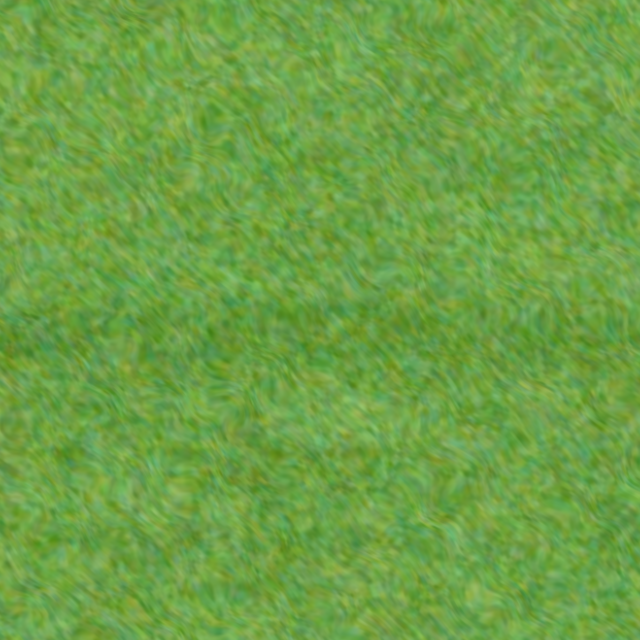
Reproduce this texture procedurally as a three.js fragment shader.

```glsl
varying vec2 vUv;

// Colours: base turf and the directions in which it varies
const vec3 TURF = vec3(0.437, 0.639, 0.285);
const vec3 LIGHT_SHIFT = vec3(0.90, 0.78, 0.80);
const vec3 WARM_SHIFT = vec3(0.30, -0.02, -1.00);
const vec3 DRY_SHIFT = vec3(1.00, -0.30, 0.10);

// Grain sizes in cells per canvas, and strengths
const vec2 BLADE_CELLS = vec2(125.0, 58.0);
const vec2 FINE_CELLS = vec2(210.0, 105.0);
const float TUFT_CELLS = 85.0;
const float BLADE_LIGHT = 0.062;
const float FINE_LIGHT = 0.036;
const float TUFT_LIGHT = 0.048;
const float PATCH_LIGHT = 0.075;
const float WARM_AMOUNT = 0.115;
const float DRY_AMOUNT = 0.065;

// Blade direction and its wander
const float BLADE_ANGLE = 0.76;
const float BLADE_WANDER = 0.012;

// Shaded mowing band
const float BAND_TOP = 0.535;
const float BAND_BOTTOM = 0.36;
const float BAND_DEPTH = 0.046;

float hash(vec2 cell) {
  vec3 p = fract(vec3(cell.xyx) * 0.1031);
  p += dot(p, p.yzx + 33.33);
  return fract((p.x + p.y) * p.z);
}

// Smooth value noise from -1 to 1
float noise(vec2 p) {
  vec2 cell = floor(p);
  vec2 f = fract(p);
  f = f * f * f * (f * (f * 6.0 - 15.0) + 10.0);
  float low = mix(hash(cell), hash(cell + vec2(1.0, 0.0)), f.x);
  float high = mix(hash(cell + vec2(0.0, 1.0)), hash(cell + 1.0), f.x);
  return 2.0 * mix(low, high, f.y) - 1.0;
}

float fbm(vec2 p) {
  float sum = 0.0;
  float gain = 0.5;
  for (int i = 0; i < 4; i++) {
    sum += gain * noise(p);
    p = mat2(1.6, 1.2, -1.2, 1.6) * p + 17.3;
    gain *= 0.62;
  }
  return sum;
}

// Across and along the leaning blades
vec2 bladeSpace(vec2 p) {
  vec2 wander = vec2(noise(p * 19.0 + 40.0), noise(p * 19.0 + 90.0));
  p += BLADE_WANDER * wander;
  float c = cos(BLADE_ANGLE);
  float s = sin(BLADE_ANGLE);
  return vec2(c * p.x + s * p.y, s * p.x - c * p.y) + 2.0;
}

// Crisp upper edge, slow fade below
float shadeBand(vec2 p) {
  float y = p.y + 0.016 * fbm(vec2(p.x * 7.0, p.y * 14.0) + 61.0);
  float upper = 1.0 - smoothstep(BAND_TOP - 0.035, BAND_TOP + 0.012, y);
  return upper * smoothstep(BAND_BOTTOM, BAND_TOP - 0.06, y);
}

void main() {
  vec2 blade = bladeSpace(vUv);
  vec2 tuft = vUv * TUFT_CELLS;

  // Broad patches, flatter and stronger toward the bottom
  float near = 1.0 - smoothstep(0.3, 0.6, vUv.y);
  float patches = fbm(vUv * vec2(6.0, 8.0) + 5.0);
  float clumps = fbm(vUv * vec2(17.0, 25.0) + 31.0);

  // Brightness of blades and tufts
  float light = PATCH_LIGHT * (0.45 * patches + mix(0.4, 0.75, near) * clumps);
  light += BLADE_LIGHT * noise(blade * BLADE_CELLS);
  light += FINE_LIGHT * noise(blade * FINE_CELLS + 71.0);
  light += TUFT_LIGHT * noise(tuft + 13.0);
  light -= BAND_DEPTH * shadeBand(vUv) + 0.008 * near;

  // Yellow to teal and green to straw tints
  float warm = 0.55 * noise(blade * BLADE_CELLS * 0.9 + 150.0);
  warm += 0.50 * noise(tuft * 0.85 + 210.0);
  warm += 0.25 * fbm(vUv * 14.0 + 77.0);
  float dry = 0.5 * noise(blade * BLADE_CELLS * 0.8 + 320.0);
  dry += 0.5 * noise(tuft * 0.8 + 270.0);
  dry += 0.25 * fbm(vUv * 9.0 + 120.0);

  vec3 color = TURF + LIGHT_SHIFT * light;
  color += WARM_SHIFT * WARM_AMOUNT * warm;
  color += DRY_SHIFT * DRY_AMOUNT * dry;
  gl_FragColor = vec4(clamp(color, 0.0, 1.0), 1.0);
}
```
